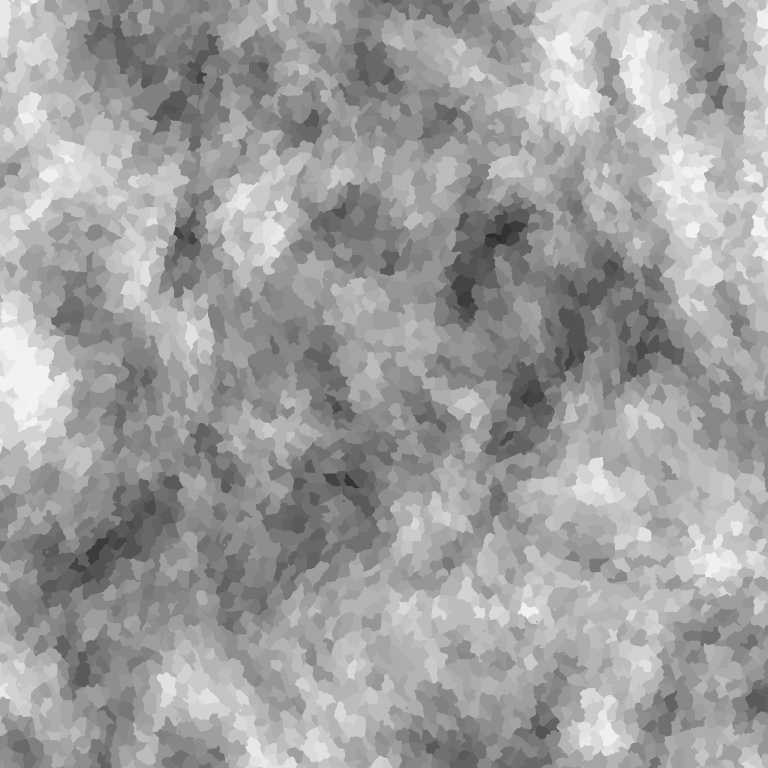
Give the GLSL for this texture, as a Shadertoy shader.

```glsl
// Mottled grey mosaic of small ragged flakes with dark, steeply slanted streaks.

#define FLAKES vec2(76.0, 63.0)   // flakes across and up the canvas
#define RAGGED 0.0075             // wobble of the flake outlines
#define BEND 0.045                // slow bending of the flake rows
#define MEAN_TONE 0.69
#define CLOUD_CONTRAST 0.34
#define STREAK_DEPTH 0.32
#define FLAKE_CONTRAST 0.16
#define EDGE_LIGHT 0.07
#define TONE_STEPS 34.0           // equal tones merge neighbouring flakes
#define SAMPLES 3                 // smoothing samples per axis

float hash(vec2 p) {
    vec3 q = fract(vec3(p.xyx) * 0.1031);
    q += dot(q, q.yzx + 33.33);
    return fract((q.x + q.y) * q.z);
}

vec2 hash2(vec2 p) {
    return vec2(hash(p + 17.3), hash(p + 71.9));
}

float noise(vec2 p) {
    vec2 cell = floor(p), f = fract(p);
    f = f * f * (3.0 - 2.0 * f);
    float low = mix(hash(cell), hash(cell + vec2(1, 0)), f.x);
    float high = mix(hash(cell + vec2(0, 1)), hash(cell + vec2(1, 1)), f.x);
    return mix(low, high, f.y);
}

vec2 noise2(vec2 p) {
    return vec2(noise(p + 11.0), noise(p + 53.0)) - 0.5;
}

vec2 rotate(vec2 p, float angle) {
    float c = cos(angle), s = sin(angle);
    return vec2(c * p.x - s * p.y, s * p.x + c * p.y);
}

// Soft blotches in four sizes
float clouds(vec2 p) {
    float sum = 0.0, amplitude = 1.0, frequency = 4.5;
    for (int i = 0; i < 4; i++) {
        float turn = 0.5 + 1.1 * float(i);
        sum += amplitude * (noise(rotate(p, turn) * frequency + 31.0 * float(i + 1)) - 0.5);
        amplitude *= i == 0 ? 1.0 : 0.7;
        frequency *= 1.95;
    }
    return sum;
}

// Long narrow shadows, leaning left, upright and leaning right
float streaks(vec2 p) {
    float sum = 0.0;
    vec2 bent = p + 0.03 * noise2(p * 7.0);
    for (int i = -1; i <= 1; i++) {
        vec2 q = rotate(bent, 0.55 * float(i)) * vec2(25.0, 6.0);
        sum += max(noise(q + 40.0 * float(i + 2)) - 0.5, 0.0);
    }
    return sum;
}

float flakeTone(vec2 center, vec2 id) {
    vec2 fromMiddle = abs(center - 0.5);
    float edge = smoothstep(0.3, 0.5, max(fromMiddle.x, fromMiddle.y));
    float tone = MEAN_TONE + CLOUD_CONTRAST * clouds(center)
               - STREAK_DEPTH * streaks(center)
               + FLAKE_CONTRAST * (hash(id + 5.7) - 0.5)
               + EDGE_LIGHT * edge;
    return clamp(floor(tone * TONE_STEPS + 0.5) / TONE_STEPS, 0.03, 0.95);
}

// Nearest flake on a bent, ragged grid
float mosaic(vec2 p) {
    vec2 warped = p + BEND * noise2(p * 6.0)
                + RAGGED * noise2(p * 110.0)
                + 0.5 * RAGGED * noise2(p * 230.0);
    vec2 grid = warped * FLAKES + 100.0;
    vec2 home = floor(grid), nearestId = home, nearestOffset = vec2(0.0);
    float nearest = 1e3;
    for (int y = -1; y <= 1; y++) {
        for (int x = -1; x <= 1; x++) {
            vec2 id = home + vec2(x, y);
            vec2 offset = id + hash2(id) - grid;
            float d = dot(offset, offset);
            if (d < nearest) {
                nearest = d;
                nearestId = id;
                nearestOffset = offset;
            }
        }
    }
    vec2 center = (grid + nearestOffset - 100.0) / FLAKES;
    return flakeTone(center, nearestId);
}

void mainImage(out vec4 fragColor, in vec2 fragCoord) {
    float grey = 0.0;
    for (int y = 0; y < SAMPLES; y++) {
        for (int x = 0; x < SAMPLES; x++) {
            vec2 shift = (vec2(x, y) + 0.5) / float(SAMPLES) - 0.5;
            grey += mosaic((fragCoord + shift) / iResolution.y);
        }
    }
    fragColor = vec4(vec3(grey / float(SAMPLES * SAMPLES)), 1.0);
}
```
